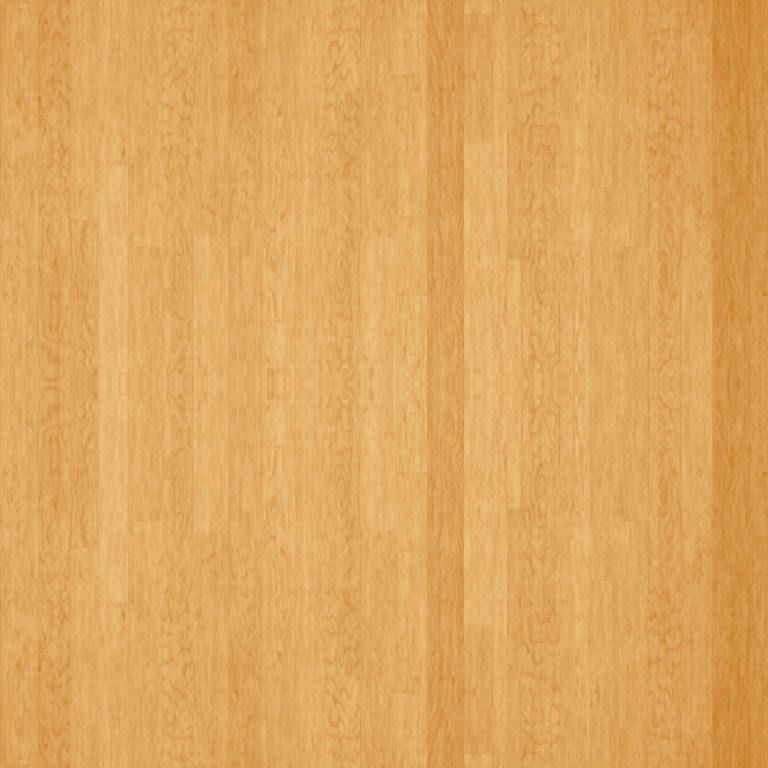
Write a WebGL 1 fragment shader that draws this texture.

```glsl
precision highp float;
// Honey maple strip floor: 24 upright strips, mirrored about the middle, with arched grain.

uniform vec2 u_resolution;

float hash(vec2 p) {
  return fract(sin(dot(p, vec2(127.1, 311.7))) * 43758.5453);
}

float noise(vec2 p) {
  vec2 i = floor(p), f = fract(p);
  f = f * f * (3.0 - 2.0 * f);
  return mix(mix(hash(i), hash(i + vec2(1.0, 0.0)), f.x),
             mix(hash(i + vec2(0.0, 1.0)), hash(i + vec2(1.0, 1.0)), f.x), f.y);
}

// Left edge of a strip, in strip units, slightly uneven
float stripEdge(float i) {
  return i + step(0.5, i) * (0.25 * smoothstep(6.0, 13.0, i) + 0.25 * hash(vec2(i, 4.0)));
}

float isStrip(float i, float n) {
  return step(abs(i - n), 0.5);
}

vec3 floorColor(vec2 p) {
  float v = abs(p.y - 0.5);

  // Strips across
  float s = p.x * 24.0;
  float strip = floor(s);
  strip -= step(s, stripEdge(strip)) * step(0.5, strip);
  float left = stripEdge(strip), right = stripEdge(strip + 1.0);
  float u = (s - left) / (right - left) * 2.0 - 1.0;
  float sideGap = min(s - left, right - s) / 24.0;

  // Groups of three strips recur: 4-6, 9-11 and 19-21 share their boards
  float kind = strip - 5.0 * step(abs(strip - 10.0), 1.5) - 15.0 * step(abs(strip - 20.0), 1.5);
  float eyed = isStrip(kind, 1.0) + isStrip(kind, 5.0) + isStrip(kind, 16.0);

  // Dark strips run full length, the others are cut into boards
  float dark = isStrip(strip, 1.0) + isStrip(strip, 7.0) + isStrip(strip, 13.0)
             + 1.2 * (isStrip(strip, 22.0) + isStrip(strip, 23.0));
  float whole = min(1.0, dark + isStrip(strip, 16.0));
  float cut = hash(vec2(kind, 9.0));
  float rate = mix(1.8 + 3.5 * cut * cut, 0.001, whole);
  rate = mix(rate, 2.0, isStrip(kind, 5.0));
  rate = mix(rate, 6.0, isStrip(kind, 14.0));
  float start = mix(0.65 * hash(vec2(kind, 2.0)), 0.5, whole);
  start = mix(start, 0.24, isStrip(kind, 5.0));
  float along = v * rate + start;
  float endGap = min(fract(along), 1.0 - fract(along)) / rate;
  vec2 board = vec2(kind, floor(along));
  board.x += 0.5 * step(0.0, u) * (isStrip(strip, 15.0) + isStrip(strip, 17.0));
  float seed = hash(board + 3.7) * 50.0;

  // Board tone, darker toward the rim and warmer on the right
  vec2 c = p - vec2(0.42, 0.5);
  float tone = 0.86 + 0.32 * (hash(board + 0.5) - 0.5) - 0.25 * dark - 1.05 * dot(c, c);

  // Tall arched growth rings, around an eye on some strips
  float figured = max(eyed, smoothstep(0.4, 0.9, hash(board + 7.3)));
  float arch = u * u * 1.1 + 2.0 * noise(vec2(u * 0.5 + seed, v * 9.0 + seed));
  float eye = length(vec2(u, (v - 0.13) * 10.0));
  float ring = mix(arch, 1.3 * eye + 0.5 * noise(vec2(u + seed, v * 14.0)), eyed)
             + 0.35 * noise(vec2(u * 3.5 + seed, v * 45.0))
             + 0.12 * noise(vec2(u * 9.0 + seed, v * 90.0));
  float phase = fract(ring * 3.0);
  float line = smoothstep(0.5, 0.93, phase) * (1.0 - smoothstep(0.93, 1.0, phase));
  tone -= line * (0.05 + 0.42 * figured) * (0.3 + 0.7 * noise(vec2(u * 2.0 + seed, v * 30.0)));
  tone -= 0.12 * figured * (noise(vec2(u * 1.5 + seed, v * 14.0)) - 0.5);
  tone -= 0.15 * eyed * (1.0 - smoothstep(0.2, 0.6, eye));

  // Straight fibres, soft streaks and flecks
  tone += 0.34 * (noise(vec2(p.x * 290.0, v * 26.0 + seed)) - 0.5);
  tone += 0.17 * (noise(vec2(p.x * 100.0, v * 5.0 + seed)) - 0.5);
  tone += 0.36 * (noise(vec2(p.x * 400.0 + seed, v * 170.0)) - 0.5);
  tone += 0.12 * (noise(vec2(p.x * 160.0 + seed, v * 70.0)) - 0.5);

  // Short slender pores
  tone -= 0.36 * smoothstep(0.84, 0.98, noise(vec2(p.x * 290.0 + seed, v * 60.0)));

  // Faint, broken seams
  float worn = noise(vec2(strip * 7.3, v * 18.0));
  tone -= 0.18 * worn * (1.0 - smoothstep(0.0003, 0.002, sideGap));
  tone -= 0.08 * (1.0 - smoothstep(0.0003, 0.002, endGap));

  return mix(vec3(0.825, 0.57, 0.27), vec3(0.915, 0.73, 0.465), tone);
}

void main() {
  // Four samples per pixel smooth the board edges
  vec3 color = vec3(0.0);
  for (int i = 0; i < 4; i++) {
    float k = float(i);
    vec2 offset = vec2(mod(k, 2.0), floor(k / 2.0)) * 0.5 - 0.25;
    color += floorColor((gl_FragCoord.xy + offset) / u_resolution);
  }
  gl_FragColor = vec4(color / 4.0, 1.0);
}
```
